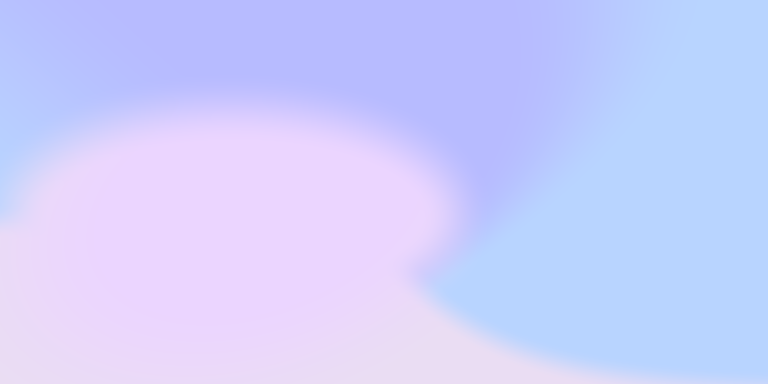
This background is drawn by a WebGL 2 fragment shader. Its source:

```glsl
#version 300 es
precision highp float;

uniform vec2 u_resolution;
out vec4 fragColor;

// Approximate signed distance to an axis-aligned ellipse
float ellipseDistance(vec2 p, vec2 radii) {
  float k = length(p / radii);
  return k * (k - 1.0) / max(length(p / (radii * radii)), 1e-4);
}

// Periwinkle band fading to sky blue at the right and the lower left
vec3 skyColor(vec2 p) {
  float edge = 1.575 - 0.885 * p.y * p.y;
  float width = max(0.286 - 0.294 * p.y, 0.08);
  float right = smoothstep(-width, width, p.x - edge);
  float left = smoothstep(-0.31, 0.6, p.y - 0.9 * p.x);
  return mix(vec3(0.718, 0.733, 1.0), vec3(0.722, 0.831, 1.0), max(right, left));
}

// Tilted pink glow fading to pale cream
vec3 cloudColor(vec2 p) {
  vec2 q = mat2(0.93, 0.37, -0.37, 0.93) * (p - vec2(0.677, 0.52));
  float fade = smoothstep(0.5, 1.15, length(q / vec2(0.78, 0.495)));
  return mix(vec3(0.922, 0.835, 1.0), vec3(0.918, 0.867, 0.953), fade);
}

// Soft union of a rounded dome and a base that tapers to the right
float cloudMask(vec2 p) {
  float dome = ellipseDistance(p - vec2(0.612, 0.56), vec2(0.578, 0.279));
  float decay = exp((1.094 - p.x) / 0.286);
  float curve = 1.021 - 0.271 * decay;
  float slope = curve > 0.578 ? 0.948 * decay : 0.0;
  float base = (max(curve, 0.578) - p.y) / sqrt(1.0 + slope * slope);
  float domeMask = 1.0 - smoothstep(-0.095, 0.095, dome);
  float baseMask = 1.0 - smoothstep(-0.045, 0.045, base);
  return 1.0 - (1.0 - domeMask) * (1.0 - baseMask);
}

void main() {
  // Canvas heights, measured downward from the top left
  vec2 p = vec2(gl_FragCoord.x, u_resolution.y - gl_FragCoord.y) / u_resolution.y;
  fragColor = vec4(mix(skyColor(p), cloudColor(p), cloudMask(p)), 1.0);
}
```
